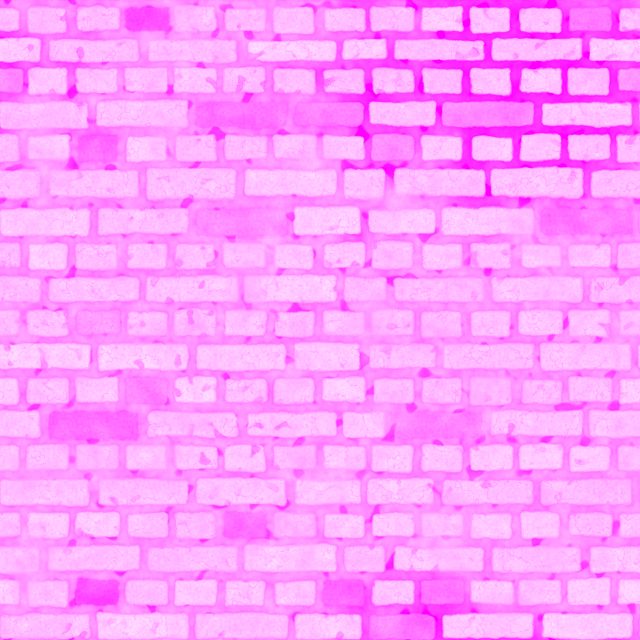
This texture is drawn by a Shadertoy shader. Its source:

```glsl
// Weathered magenta brick wall, 19 courses: header courses of 13 bricks alternate
// with stretcher courses of 7. Rounded boxes are roughened by periodic gradient
// noise, which also drives pits, grain, plaster smears and darker mortar.

vec2 hash2(vec2 p) {
    vec3 q = fract(p.xyx * vec3(.1031, .1030, .0973));
    q += dot(q, q.yzx + 33.33);
    return fract((q.xx + q.yz) * q.zy);
}

// Gradient noise, repeating every "period" cells
float gradientNoise(vec2 p, float period) {
    vec2 i = floor(p), f = p - i;
    vec2 s = f * f * f * (f * (f * 6. - 15.) + 10.);
    vec4 n;
    for (int k = 0; k < 4; k++) {
        vec2 corner = vec2(k & 1, k >> 1);
        vec2 slope = hash2(mod(i + corner, period) + period) * 2. - 1.;
        n[k] = dot(slope, f - corner);
    }
    return 1.5 * mix(mix(n.x, n.y, s.x), mix(n.z, n.w, s.x), s.y);
}

float fbm(vec2 uv, float freq) {
    float sum = 0., amp = .6;
    for (int k = 0; k < 4; k++) {
        sum += amp * gradientNoise(uv * freq, freq);
        freq *= 2.;
        amp *= .55;
    }
    return sum;
}

float roundedBox(vec2 p, vec2 halfSize, float radius) {
    vec2 q = abs(p) - halfSize + radius;
    return length(max(q, 0.)) + min(max(q.x, q.y), 0.) - radius;
}

// Signed distance to the brick of this cell; id names the brick
float brickDistance(vec2 p, out vec2 id) {
    // Courses run from the top; the upper ones sit slightly high
    float t = 1. - p.y;
    t += .0105 * smoothstep(.03, .12, t) * (1. - smoothstep(.28, .34, t));
    float v = mod(t * 19. - .094, 19.), row = floor(v);

    // Two stretcher courses meet at row six, then the bond carries on
    float bond = mod(row < 6. ? row : row + 1., 4.);
    bool stretcher = mod(bond, 2.) > .5, first = bond < 2.;
    float u = mod(p.x * 13. - (stretcher ? (first ? .91 : 1.91) : .48), 13.);

    float start = 0., width = 1.;
    if (stretcher) {
        float cut = first ? 6. : 4.;
        width = 2.;
        if (u >= 7.) start = 7.;
        else if (u >= cut) { start = cut; width = first ? 1. : 1.5; }
    }
    start += floor((u - start) / width) * width;
    id = vec2(start * 2., row);

    vec2 jitter = hash2(id + 41.) - .5;
    vec2 local = vec2((u - start - .5 * width) / 13., (v - row - .5) / 19.);
    vec2 halfSize = .5 * vec2(width / 13., 1. / 19.) - vec2(.0062, .0068);
    return roundedBox(local - jitter * .003, halfSize - jitter.yx * .003, .006);
}

void mainImage(out vec4 fragColor, in vec2 fragCoord) {
    vec2 uv = fragCoord / iResolution.xy;
    float broad = fbm(uv, 5.), blotch = fbm(uv, 22.), fine = fbm(uv, 64.);
    float grain = gradientNoise(uv * 230., 230.);

    // Hand-laid waviness and chipped outlines
    vec2 wobble = vec2(gradientNoise(uv * 14., 14.), gradientNoise(uv * 17., 17.));
    vec2 id;
    float d = brickDistance(uv + .003 * wobble, id);
    d += .0035 * blotch + .003 * fine;

    // Open, dark joints gather around the upper right
    vec2 swell = .5 + .5 * cos(6.2832 * (uv - vec2(.78, .87)));
    float open = smoothstep(.4, .95, .25 * swell.y + .75 * swell.x * swell.y + .6 * broad);
    float worn = smoothstep(-.05, .45, fbm(uv, 9.)) * (1. - open);

    // Mortar, deepest beside the bricks
    float mortar = mix(.58, .17, open) + .16 * blotch + .1 * fine;
    mortar -= .12 * exp(-max(d, 0.) / .003);
    mortar -= .3 * smoothstep(.25, .55, gradientNoise(uv * 40., 40.));

    // Brick faces: pale and grainy, a few of them stained or missing
    vec2 chance = hash2(id + 7.);
    float stained = smoothstep(.91, .95, chance.x);
    float face = .76 + .07 * (chance.y - .5) + .08 * blotch + .07 * fine + .06 * grain;
    face -= .06 * smoothstep(-.005, 0., d);
    float pits = smoothstep(.28, .5, gradientNoise(uv * 52., 52.));
    face -= .22 * pits * smoothstep(-.1, .3, broad + .4 * blotch);
    face -= .09 * smoothstep(.05, 0., abs(blotch - .18));
    face = mix(face, .2 + .35 * chance.y + .2 * blotch + .05 * grain, stained * .9);

    // Join both, then smear pale plaster over the worn areas
    float edge = .0013 + .002 * worn + .5 / iResolution.y;
    float green = mix(face, mortar, smoothstep(-edge, edge, d));
    float plaster = .67 + .13 * blotch + .1 * fine;
    green = mix(green, plaster, .5 * worn * (1. - .6 * stained));

    fragColor = vec4(1., clamp(green, 0., .88), 1., 1.);
}
```
